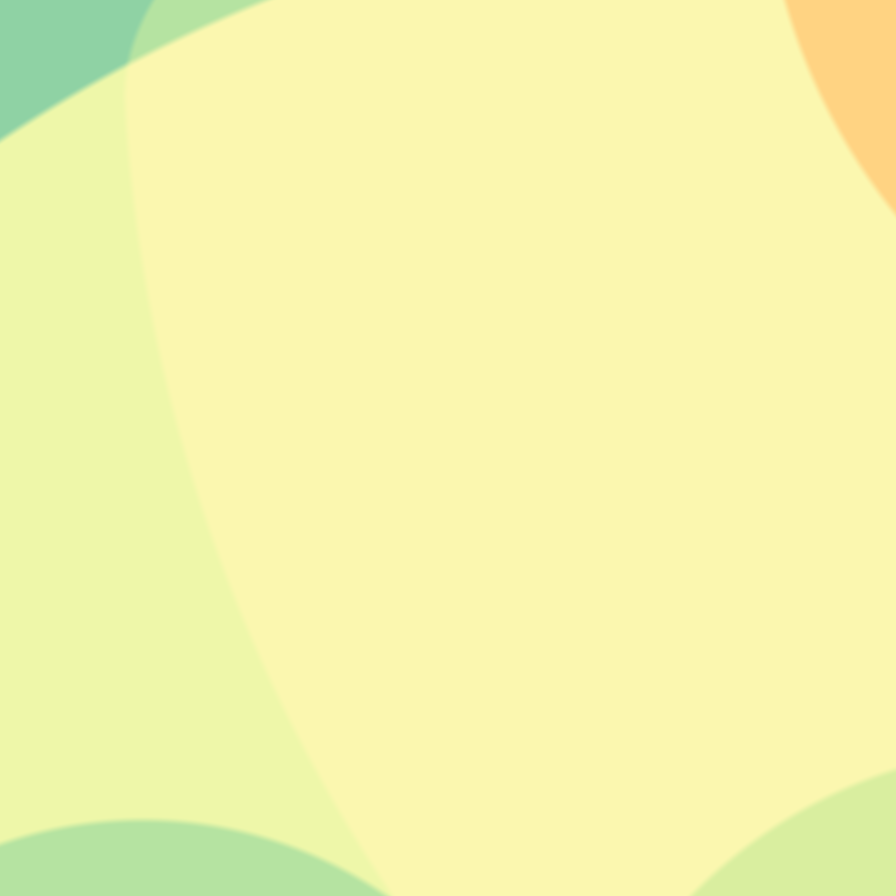
This background is drawn by a Shadertoy shader. Its source:

```glsl
// Flat pastel backdrop: a cream field framed by large curved green and orange shapes.

#define EDGE_SOFTNESS 0.010
#define CREAM  vec3(0.984, 0.969, 0.686)
#define LIME   vec3(0.933, 0.969, 0.663)
#define LEAF   vec3(0.710, 0.890, 0.630)
#define TEAL   vec3(0.560, 0.824, 0.645)
#define SPROUT vec3(0.850, 0.935, 0.625)
#define ORANGE vec3(1.000, 0.826, 0.510)
#define BEND_START 0.883
#define BEND_AMOUNT 2.53

// Signed distance to a circle, negative inside
float circle(vec2 p, vec2 center, float radius) {
    return length(p - center) - radius;
}

// Soft coverage of the region where the distance is negative
float cover(float dist) {
    return 1.0 - smoothstep(-0.5, 0.5, dist / EDGE_SOFTNESS);
}

void mainImage(out vec4 fragColor, in vec2 fragCoord) {
    vec2 p = fragCoord / iResolution.xy;

    // Cream field, its left edge curling back near the top
    float curl = max(p.y - BEND_START, 0.0);
    vec2 bent = p - vec2(BEND_AMOUNT * curl * curl, 0.0);
    float field = cover(circle(bent, vec2(1.8945, 0.9844), 1.7578));
    vec3 color = mix(LIME, CREAM, field);

    // Lower corners
    color = mix(color, LEAF, cover(circle(p, vec2(0.1589, -0.3971), 0.4818)));
    color = mix(color, SPROUT, cover(circle(p, vec2(1.1654, -0.3828), 0.5495)));

    // Upper left corner, outside a wide arc and darker beyond the field
    float arc = circle(p, vec2(0.8984, -0.4987), 1.6146);
    float corner = cover(-arc) * (1.0 - step(0.5, p.x));
    color = mix(color, mix(TEAL, LEAF, field), corner);

    // Upper right corner
    color = mix(color, ORANGE, cover(circle(p, vec2(1.5234, 1.1836), 0.6732)));

    fragColor = vec4(color, 1.0);
}
```
